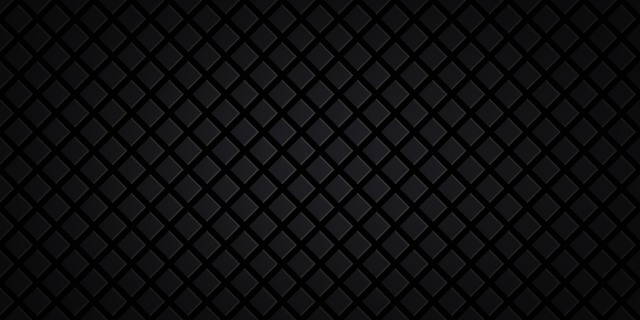
Reproduce this pattern procedurally as a WebGL 2 fragment shader.

```glsl
#version 300 es
precision highp float;
// Dark quilted lattice: bevelled square tiles turned 45 degrees, lit from the centre.

#define ROWS 8.49          // diamonds down the canvas height
#define TILE_HALF 0.385    // half side of a tile, in lattice cells
#define RIM_WIDTH 0.052    // width of the bright rim, in lattice cells
#define CORNER 0.012       // rounding of the tile corners
#define GAP_COLOR vec3(0.004, 0.004, 0.006)
#define FACE_COLOR vec3(0.118, 0.114, 0.130)
#define RIM_COLOR vec3(0.245, 0.243, 0.240)
#define EDGE_LIGHT 0.36    // light left at the far corners

uniform vec2 u_resolution;
out vec4 outColor;

// Signed distance to a rounded square
float roundedSquare(vec2 p, float halfSide, float radius) {
    vec2 q = abs(p) - halfSide + radius;
    return length(max(q, 0.0)) + min(max(q.x, q.y), 0.0) - radius;
}

// Smooth coverage of the region where the distance is negative
float coverage(float dist, float blur) {
    return 1.0 - smoothstep(-blur, blur, dist);
}

void main() {
    // Origin at the top centre, y downwards, one unit per canvas height
    vec2 pos = vec2(gl_FragCoord.x - 0.5 * u_resolution.x,
                    u_resolution.y - gl_FragCoord.y) / u_resolution.y;

    // Diagonal lattice: x runs to the lower right, y to the lower left
    vec2 lattice = ROWS * vec2(pos.x + pos.y, pos.y - pos.x);
    vec2 cell = fract(lattice) - 0.5;
    float blur = 0.75 * ROWS * sqrt(2.0) / u_resolution.y;

    // Tile face with a faint slope towards its lower right side
    float tile = coverage(roundedSquare(cell, TILE_HALF, CORNER), blur);
    vec3 face = FACE_COLOR * (1.0 + 0.12 * (cell.x - cell.y));

    // Bright rims along both right-hand sides
    float lowerRim = coverage(TILE_HALF - cell.x - RIM_WIDTH, blur);
    float upperRim = coverage(TILE_HALF + cell.y - RIM_WIDTH, blur);
    float rim = max(lowerRim, 0.85 * upperRim);
    vec3 surface = mix(face, RIM_COLOR, rim);

    // Wide glow fading from the centre of the canvas
    float aspect = u_resolution.x / u_resolution.y;
    vec2 fromCentre = (pos - vec2(0.0, 0.5)) * vec2(2.0 / aspect, 1.7);
    float light = mix(1.0, EDGE_LIGHT, smoothstep(0.0, 1.25, length(fromCentre)));

    outColor = vec4(mix(GAP_COLOR, surface * light, tile), 1.0);
}
```
